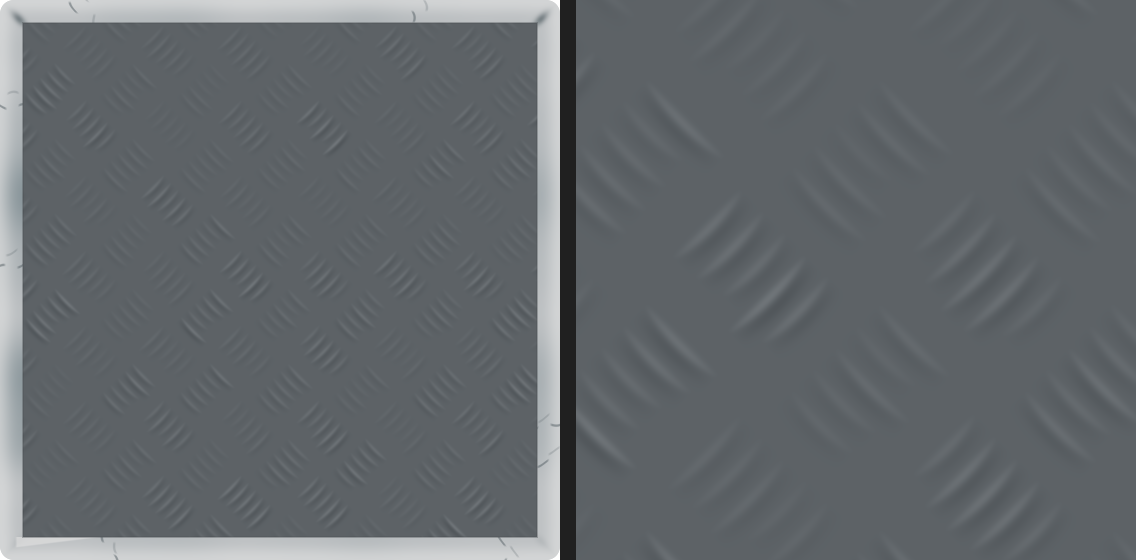
Left: the whole. Right: its middle third, enlarged.
A Shadertoy shader for this texture:

```glsl
#define FRAME 0.0403
#define CORNER 0.024
#define PITCH vec2(0.1387, 0.1340)
#define RISING_ORIGIN vec2(0.1605, 0.9080)
#define FALLING_ORIGIN vec2(0.0910, 0.8400)
#define RIDGE_GAP 0.0182
#define RIDGE_HALF 0.030
#define RIDGE_WIDTH 0.0033
#define STEEL vec3(0.363, 0.384, 0.400)
#define RIM_LIGHT vec3(0.825, 0.832, 0.835)
#define RIM_MID vec3(0.750, 0.762, 0.770)
#define RIM_STAIN vec3(0.530, 0.580, 0.600)

float hash(vec2 p) {
    return fract(sin(dot(p, vec2(127.1, 311.7))) * 4375.85);
}

float bell(float x, float width) {
    return exp(-x * x / (width * width));
}

// Embossed five-ridge patches; facing mirrors the ridge direction
float tread(vec2 p, vec2 origin, float facing) {
    vec2 q = (p - origin) / PITCH;
    vec2 id = floor(q + 0.5);
    vec2 local = (q - id) * PITCH * vec2(facing, 1.0);
    float along = (local.x + local.y) * 0.7071;
    float across = (local.x - local.y) * 0.7071;
    float wear = hash(id + facing * 17.0);
    float relief = 0.0;
    for (int k = -2; k <= 2; k++) {
        float h = hash(id * 3.7 + float(k) * 5.3 + facing);
        float reach = RIDGE_HALF * (0.85 + 0.25 * h);
        float t = (along + (h - 0.5) * 0.009) / reach;
        float taper = max(0.0, 1.0 - t * t);
        float v = across - float(k) * RIDGE_GAP + 0.0025 * (t * t - 0.5);
        float light = bell(v, RIDGE_WIDTH * (0.5 + 0.5 * taper));
        float shade = bell(v - 0.0065, RIDGE_WIDTH * 1.4);
        relief += taper * (0.45 + 0.55 * h) * (light * 0.085 - shade * 0.05);
    }
    return relief * mix(0.28, 1.0, wear * wear);
}

// Broken hairline cracks crossing one side of the rim
float cracks(float along, float depth, int side, float px) {
    // One entry per side: left, right, bottom, top
    vec4 first = vec4(0.810, 0.175, 0.195, 0.135);
    vec4 second = vec4(0.525, 0.240, 0.900, 0.735);
    float ink = 0.0;
    for (int i = 0; i < 4; i++) {
        float seed = hash(vec2(float(side) + 2.0, float(i / 2) + 3.0));
        float twin = float(i % 2);
        float centre = i < 2 ? first[side] : second[side];
        float bend = 0.005 * sin(depth * 4.5 + seed * 20.0 + twin * 2.0);
        float slant = (seed - 0.5) * 0.045 * (depth - 0.5);
        float d = abs(along - centre - bend - slant - twin * (0.012 + 0.02 * seed));
        float dash = smoothstep(-0.3, 0.6, sin(depth * 6.0 + seed * 30.0 + twin * 3.0));
        float line = 1.0 - smoothstep(0.0006, 0.0018 + px, d);
        ink = max(ink, line * dash * mix(0.55, 0.25, twin));
    }
    return ink;
}

vec3 rim(vec2 p, float px) {
    vec2 c = p - 0.5;
    vec2 a = abs(c);
    bool upright = a.x > a.y;
    int side = upright ? (c.x < 0.0 ? 0 : 1) : (c.y < 0.0 ? 2 : 3);
    float along = upright ? p.y : p.x;
    float depth = (0.5 - max(a.x, a.y)) / FRAME;
    vec3 color = mix(RIM_LIGHT, RIM_MID, smoothstep(0.05, 0.9, depth));

    // Uneven stain gathering against the plate
    vec4 amount = vec4(0.95, 0.45, 0.15, 0.25);
    float wave = 0.5 + 0.4 * cos((along - 0.65) * 17.5) + 0.1 * sin(along * 41.0);
    float ends = smoothstep(0.03, 0.2, min(along, 1.0 - along));
    float stain = amount[side] * wave * ends * smoothstep(-0.5, 1.1, depth);
    color = mix(color, RIM_STAIN, stain);

    // Dark mitres in the upper corners
    vec2 m = a - (0.5 - FRAME * 0.85);
    float mitre = bell(m.x - m.y, 0.010) * bell(m.x + m.y, 0.022);
    color = mix(color, RIM_STAIN * 0.8, mitre * (c.y > 0.0 ? 0.85 : 0.12));

    // Pale chipped wedge below the lower left corner
    float t = (p.x - 0.026) / 0.145;
    float drop = FRAME - p.y;
    float wedge = smoothstep(0.0, 0.04, t) * smoothstep(-px, px, 0.018 * (1.0 - t) - drop);
    color = mix(color, vec3(0.87), wedge * step(0.0, drop) * 0.7);

    return mix(color, vec3(0.36, 0.40, 0.42), cracks(along, depth, side, px));
}

void mainImage(out vec4 fragColor, in vec2 fragCoord) {
    vec2 p = fragCoord / iResolution.xy;
    float px = 1.0 / min(iResolution.x, iResolution.y);
    vec2 a = abs(p - 0.5);

    // Tread plate with a thin dark seam
    float inset = 0.5 - FRAME - max(a.x, a.y);
    vec3 plate = STEEL + tread(p, RISING_ORIGIN, 1.0) + tread(p, FALLING_ORIGIN, -1.0);
    plate *= 1.0 - 0.15 * (1.0 - smoothstep(0.0, 0.003, inset));

    // Rounded rim over a white ground
    vec3 color = mix(rim(p, px), plate, smoothstep(-0.5 * px, 0.5 * px, inset));
    float outside = length(max(a - 0.5 + CORNER, 0.0)) - CORNER;
    color = mix(color, vec3(1.0), smoothstep(-0.5 * px, 0.5 * px, outside));
    fragColor = vec4(color, 1.0);
}
```
